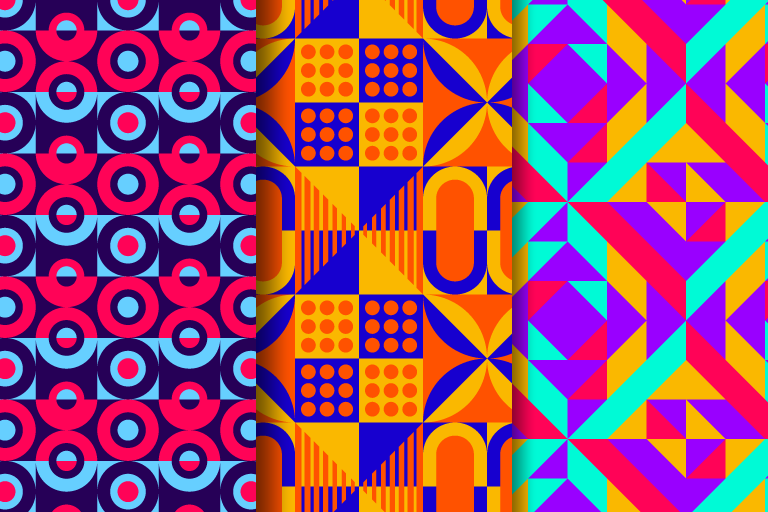
A Shadertoy shader for this pattern:

```glsl
// Three upright panels of flat geometric tiling: ringed discs, a bold
// dots / petals / pills / stripes block, and diagonal ribbons with triangles.
// Each panel folds the plane into one repeat; supersampling smooths the edges.

const vec3 NAVY   = vec3(0.15, 0.00, 0.34);
const vec3 PINK   = vec3(1.00, 0.01, 0.34);
const vec3 SKY    = vec3(0.40, 0.81, 1.00);
const vec3 BLUE   = vec3(0.09, 0.00, 0.81);
const vec3 YELLOW = vec3(0.98, 0.72, 0.00);
const vec3 ORANGE = vec3(1.00, 0.32, 0.00);
const vec3 PURPLE = vec3(0.60, 0.00, 1.00);
const vec3 CYAN   = vec3(0.00, 0.98, 0.84);

// Full discs in even columns, split discs on the row lines in odd ones.
vec3 ringPanel(vec2 p) {
    vec2 t = (p - vec2(0.5, 0.119)) / 0.2402;
    float column = round(t.x);
    float x = t.x - column;
    if (mod(column, 2.0) < 0.5) {
        bool skyRow = mod(floor(t.y), 2.0) > 0.5;
        float r = length(vec2(x, fract(t.y) - 0.5));
        if (r < 0.17) return skyRow ? PINK : SKY;
        if (r < 0.29) return skyRow ? SKY : NAVY;
        if (r < 0.5)  return skyRow ? NAVY : PINK;
        return skyRow ? SKY : NAVY;
    }
    float line = round(t.y);
    float y = t.y - line;
    bool skyBowl = mod(line, 2.0) > 0.5;
    bool upper = y < 0.0;
    float r = length(vec2(x, y));
    if (r < 0.165) return upper ? SKY : (skyBowl ? PINK : NAVY);
    if (r < 0.29)  return skyBowl ? NAVY : PINK;
    if (r < 0.5) {
        if (skyBowl) return upper ? PINK : SKY;
        return upper ? NAVY : PINK;
    }
    return NAVY;
}

// A four by four cell repeat made of four different two by two blocks.
vec3 blockPanel(vec2 p) {
    vec2 q = mod(p * 4.0 - vec2(0.61, 0.602), 4.0);
    vec2 cell = floor(q), f = fract(q);
    bool even = mod(cell.x + cell.y, 2.0) < 0.5;
    vec3 ground = even ? YELLOW : BLUE;
    vec2 c = mod(q, 2.0) - 1.0;
    vec2 a = abs(c);

    if (q.x < 2.0 && q.y < 2.0) {               // three by three dots
        vec2 d = f - 0.5;
        d -= 0.292 * clamp(round(d / 0.292), -1.0, 1.0);
        return length(d) < 0.115 ? ORANGE : ground;
    }
    if (q.x < 2.0) {                            // tapering stripes
        float s = (1.0 - a.x) / 0.146;
        float width = mix(0.74, 0.38, 1.0 - a.x);
        return a.x > a.y && fract(s) < width ? ORANGE : ground;
    }
    if (q.y < 2.0) {                            // split diagonal petals
        bool petal = length(a - vec2(1, 0)) < 1.0
                  && length(a - vec2(0, 1)) < 1.0;
        if (!petal) return ORANGE;
        return a.y > a.x ? YELLOW : BLUE;
    }
    vec2 d = vec2(f.x - 0.5, max(a.y - 0.5, 0.0));  // pills
    float r = length(d);
    if (r < 0.295) return ORANGE;
    if (r < 0.5) return ground;
    return even ? BLUE : YELLOW;
}

// Crossing ribbons that frame large and small diamonds on a six unit lattice.
vec3 ribbonPanel(vec2 p) {
    vec2 e = mod((p - vec2(0.68, 0.789)) / 0.1543 + 3.0, 6.0) - 3.0;
    vec2 a = abs(e);
    float m = a.x + a.y;
    if (m > 2.0 && m < 3.0) return e.x * e.y > 0.0 ? CYAN : PINK;

    if (m < 2.0) {                              // small diamond
        if (a.x > 1.0) return e.x * e.y > 0.0 ? YELLOW : PURPLE;
        if (a.y > 1.0) return e.y < 0.0 ? YELLOW : PURPLE;
        if (e.x * e.y > 0.0) {
            bool split = e.x < 0.0 ? e.x > e.y : e.x + e.y < 1.0;
            return split ? PURPLE : PINK;
        }
        return m < 1.0 ? YELLOW : PURPLE;
    }

    vec2 q = e - 3.0 * sign(e);                 // large diamond
    vec2 b = abs(q);
    float n = b.x + b.y;
    if (max(b.x, b.y) < 1.0) {
        if (n < 1.0) return PURPLE;
        return q.x * q.y < 0.0 ? CYAN : PINK;
    }
    if (b.x > 1.0) return n > 2.0 && b.x < 2.0 ? YELLOW : PURPLE;
    if (b.y > 2.0) return q.x * q.y > 0.0 ? PURPLE : CYAN;
    if (n < 2.0) return PURPLE;
    return q.x > 0.0 && q.y > 0.0 ? PINK : CYAN;
}

// One panel is one unit wide; y runs down from the top edge.
vec3 panels(vec2 p) {
    if (p.x < 1.0) return ringPanel(p);
    vec2 local = vec2(fract(p.x), p.y);
    if (p.x < 2.0)
        return blockPanel(local) * mix(0.45, 1.0, smoothstep(-0.02, 0.15, local.x));
    return ribbonPanel(local) * mix(0.5, 1.0, smoothstep(-0.03, 0.1, local.x));
}

void mainImage(out vec4 fragColor, in vec2 fragCoord) {
    vec3 sum = vec3(0.0);
    for (int i = 0; i < 16; i++) {
        vec2 offset = (vec2(i % 4, i / 4) + 0.5) / 4.0 - 0.5;
        vec2 uv = (fragCoord + offset) / iResolution.xy;
        sum += panels(vec2(uv.x * 3.0, (1.0 - uv.y) * 2.0));
    }
    fragColor = vec4(sum / 16.0, 1.0);
}
```
